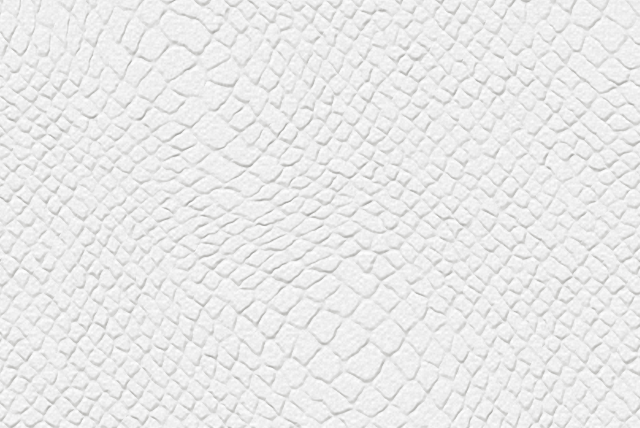
Give the GLSL for this texture, as a Shadertoy shader.

```glsl
// White embossed reptile leather: a jittered, bent diagonal grid of squarish
// scales, some fused in pairs, stretched into large plates in a few bands.
// Grooves are lit from above; a fine grain covers all. Unit: canvas height.

const float SCALES_PER_HEIGHT = 26.0;
const float GRID_ANGLE = 0.72;
const float JITTER = 0.40;
const float FUSED_SHARE = 0.22;
const float GROOVE_WIDTH = 0.0078;
const float RELIEF_STEP = 0.0021;
const vec2 LIGHT_DIR = vec2(-0.28, 0.96);

float hash(vec2 p) {
    return fract(sin(dot(p, vec2(127.1, 311.7))) * 43758.5453);
}

vec2 hash2(vec2 p) {
    return vec2(hash(p), hash(p + 57.3));
}

float noise(vec2 p) {
    vec2 i = floor(p), f = fract(p);
    f = f * f * (3.0 - 2.0 * f);
    return mix(mix(hash(i), hash(i + vec2(1, 0)), f.x),
               mix(hash(i + vec2(0, 1)), hash(i + vec2(1, 1)), f.x), f.y);
}

vec2 noise2(vec2 p) {
    return vec2(noise(p), noise(p + 31.7)) - 0.5;
}

vec2 rotate(vec2 p, float angle) {
    float c = cos(angle), s = sin(angle);
    return vec2(c * p.x - s * p.y, s * p.x + c * p.y);
}

// Offset that enlarges the scales in an oval around a centre
vec2 bulge(vec2 q, vec2 centre, float amount, vec2 radius) {
    vec2 d = q - rotate(centre, GRID_ANGLE);
    vec2 r = d / radius;
    return -amount * d * exp(-dot(r, r));
}

// Canvas position to scale grid coordinates
vec2 scaleGrid(vec2 p) {
    p += 0.05 * noise2(p * 2.6 + 4.0);
    vec2 q = rotate(p, GRID_ANGLE);
    vec2 g = q;
    g += bulge(q, vec2(0.40, 0.87), 0.50, vec2(0.40, 0.24));
    g += bulge(q, vec2(0.82, 0.18), 0.52, vec2(0.42, 0.25));
    g += bulge(q, vec2(1.46, 0.92), 0.45, vec2(0.28, 0.20));
    g += bulge(q, vec2(0.02, 0.98), 0.32, vec2(0.20, 0.16));
    return g * SCALES_PER_HEIGHT;
}

vec2 seedOffset(vec2 cell) {
    return 0.5 + JITTER * (hash2(cell) - 0.5);
}

// True when two grid cells belong to one fused scale
bool fused(vec2 a, vec2 b) {
    vec2 pairA = floor(a * vec2(0.5, 1.0)), pairB = floor(b * vec2(0.5, 1.0));
    return pairA == pairB && hash(pairA + 11.9) < FUSED_SHARE;
}

// Distance to the nearest scale border, with rounded corners
float borderDistance(vec2 g) {
    const float sharpness = 17.0;
    vec2 cell = floor(g), f = g - cell;
    vec2 home = vec2(0), toSeed = vec2(0);
    float best = 9.0;
    for (int y = -1; y <= 1; y++)
    for (int x = -1; x <= 1; x++) {
        vec2 o = vec2(x, y);
        vec2 r = o + seedOffset(cell + o) - f;
        if (dot(r, r) < best) { best = dot(r, r); toSeed = r; home = o; }
    }
    float sum = 0.0;
    for (int y = -2; y <= 2; y++)
    for (int x = -2; x <= 2; x++) {
        vec2 o = home + vec2(x, y);
        if ((x == 0 && y == 0) || fused(cell + home, cell + o)) continue;
        vec2 r = o + seedOffset(cell + o) - f;
        float d = dot(0.5 * (toSeed + r), normalize(r - toSeed));
        sum += exp(-sharpness * d);
    }
    return -log(sum) / sharpness;
}

// Leather height: 1 on the plates, lower in the grooves
float plateHeight(vec2 p, float density) {
    p += 0.006 * noise2(p * 70.0);
    float d = borderDistance(scaleGrid(p)) / density;
    return smoothstep(-0.2 * GROOVE_WIDTH, GROOVE_WIDTH, d);
}

// Scales per unit length near a point
float gridDensity(vec2 p) {
    const float e = 0.01;
    vec2 g = scaleGrid(p);
    vec2 gx = (scaleGrid(p + vec2(e, 0)) - g) / e;
    vec2 gy = (scaleGrid(p + vec2(0, e)) - g) / e;
    return sqrt(max(abs(gx.x * gy.y - gx.y * gy.x), 30.0));
}

void mainImage(out vec4 fragColor, in vec2 fragCoord) {
    vec2 p = fragCoord / iResolution.y;
    vec2 toLight = RELIEF_STEP * LIGHT_DIR;
    float density = gridDensity(p);

    // Emboss: slopes facing the light brighten, the others fall in shade
    float lit = plateHeight(p + toLight, density);
    float far = plateHeight(p - toLight, density);
    float depth = mix(0.3, 1.3, noise(p * 36.0 + 9.0));
    float slope = (far - lit) * depth;
    float groove = (1.0 - 0.5 * (lit + far)) * depth;

    // Fine pressed grain, lit like the grooves
    float grain = noise(p * 140.0) - noise((p + 2.0 * toLight) * 140.0);
    grain += 0.7 * (noise(p * 270.0 + 3.0) - 0.5);

    float tone = 0.937 + 0.075 * max(slope, 0.0) + 0.30 * min(slope, 0.0);
    tone += 0.062 * grain - 0.02 * groove;
    tone = clamp(tone, 0.66, 0.99);
    vec3 warmShade = vec3(1.0, 0.998, 0.985);
    vec3 color = tone * mix(warmShade, vec3(1), smoothstep(0.75, 0.92, tone));
    fragColor = vec4(color, 1.0);
}
```
